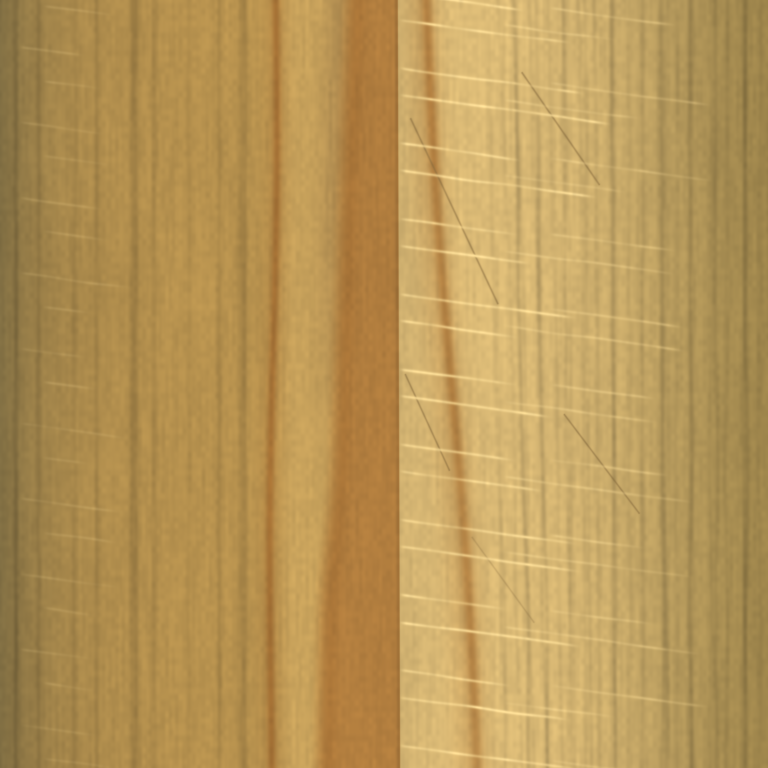
Reproduce this texture procedurally as a WebGL 1 fragment shader.

```glsl
precision highp float;
// Two planed pine boards meeting at a seam, with grain, knife scratches and soft edge shading.

uniform vec2 u_resolution;

const float SEAM_X = 0.518;
const float SCRATCH_PERIOD = 0.098;
const float SCRATCH_SLOPE = 0.135;
const float GRAIN_PERIOD_LEFT = 0.0375;
const float GRAIN_PERIOD_RIGHT = 0.034;
const vec3 SHADE_LEFT = vec3(0.50, 0.43, 0.26);
const vec3 WOOD_LEFT = vec3(0.73, 0.58, 0.31);
const vec3 WOOD_PALE = vec3(0.79, 0.64, 0.36);
const vec3 HEARTWOOD = vec3(0.70, 0.495, 0.245);
const vec3 WOOD_RIGHT = vec3(0.865, 0.735, 0.465);
const vec3 SHADE_RIGHT = vec3(0.63, 0.53, 0.30);
const vec3 STREAK = vec3(0.63, 0.42, 0.19);
const vec3 GLINT = vec3(1.0, 0.88, 0.60);

float hash(vec2 p) {
  p = fract(p * vec2(0.1031, 0.1137));
  p += dot(p, p.yx + 33.33);
  return fract((p.x + p.y) * p.x * 7.31 + p.y * 13.7);
}

float noise(vec2 p) {
  vec2 i = floor(p);
  vec2 f = fract(p);
  f = f * f * (3.0 - 2.0 * f);
  return mix(mix(hash(i), hash(i + vec2(1.0, 0.0)), f.x),
             mix(hash(i + vec2(0.0, 1.0)), hash(i + 1.0), f.x), f.y);
}

float band(float d, float width) {
  return exp(-d * d / (width * width));
}

// Soft dark line about every period, with uneven strength along it.
float grainLines(float x, float y, float period) {
  float cell = x / period;
  float id = floor(cell);
  float d = (fract(cell) - 0.5 - 0.3 * (hash(vec2(id, 7.0)) - 0.5)) * period;
  float strength = 0.35 + 0.65 * hash(vec2(id, 19.0));
  return band(d, 0.0038) * strength * (0.65 + 0.5 * noise(vec2(id * 5.0, y * 9.0)));
}

float segment(vec2 p, vec2 a, vec2 b, float width) {
  vec2 ab = b - a;
  float h = clamp(dot(p - a, ab) / dot(ab, ab), 0.0, 1.0);
  return band(length(p - a - ab * h), width);
}

// Repeated slanted scratch running from startX to a random end.
float scratches(vec2 p, float offset, float startX, float reach, float seed) {
  float row = (p.y - SCRATCH_SLOPE * (p.x - SEAM_X) - offset) / SCRATCH_PERIOD;
  float id = floor(row + 0.5);
  float wobble = 0.0016 * (noise(vec2(p.x * 18.0, id + seed)) - 0.5);
  float line = band((row - id) * SCRATCH_PERIOD + wobble, 0.0021);
  float endX = startX + reach * (0.65 + 0.6 * hash(vec2(id + 3.0, seed)));
  float extent = smoothstep(startX - 0.006, startX + 0.006, p.x)
               * (1.0 - smoothstep(endX - 0.03, endX, p.x));
  return line * extent * (0.3 + 0.8 * noise(vec2(p.x * 32.0, id * 7.0 + seed)));
}

vec3 leftBoard(vec2 p) {
  vec3 color = mix(SHADE_LEFT, WOOD_LEFT, 1.0 - exp(-max(p.x, 0.0) * 13.0));
  color = mix(color, WOOD_PALE, smoothstep(0.345, 0.385, p.x));
  float grain = grainLines(p.x + 0.001, p.y, GRAIN_PERIOD_LEFT);
  grain += 0.8 * band(p.x - 0.177, 0.004) + 0.6 * band(p.x - 0.314, 0.005);
  color *= 1.0 - 0.13 * grain * (1.0 - smoothstep(0.325, 0.345, p.x));
  float ringX = 0.359 - 0.007 * p.y + 0.003 * sin(p.y * 7.0);
  color = mix(color, STREAK, 0.65 * band(p.x - ringX, 0.0055) + 0.2 * band(p.x - ringX, 0.016));
  float edge = 0.456 - 0.036 * p.y + 0.010 * (noise(vec2(3.0, p.y * 5.0)) - 0.5);
  float smoky = band(p.x - edge + 0.012, 0.022) * (1.0 - smoothstep(0.2, 0.75, p.y));
  color = mix(color, vec3(0.64, 0.50, 0.29), 0.55 * smoky);
  color = mix(color, HEARTWOOD, smoothstep(edge - 0.018, edge + 0.012, p.x));
  color = mix(color, STREAK, 0.45 * band(p.x - edge - 0.007, 0.012));
  float faint = scratches(p, 0.03, 0.03, 0.12, 51.0) + scratches(p, 0.07, 0.06, 0.08, 67.0);
  return mix(color, GLINT, 0.16 * faint);
}

vec3 rightBoard(vec2 p) {
  vec3 color = mix(WOOD_RIGHT, SHADE_RIGHT, pow(smoothstep(0.64, 1.02, p.x), 1.35));
  color *= 1.0 - 0.05 * band(p.x - SEAM_X, 0.05);
  float lean = 0.035 * p.y * (1.0 - smoothstep(0.58, 0.86, p.x));
  float bend = 0.006 * (noise(vec2(p.x * 6.0, p.y * 5.0)) - 0.5);
  float grain = grainLines(p.x - lean + bend, p.y, GRAIN_PERIOD_RIGHT);
  grain += 0.6 * grainLines(p.x - lean - bend + 0.011, p.y + 4.0, 0.021);
  grain += 0.7 * band(p.x - 0.859 - 0.008 * p.y, 0.004);
  color *= 1.0 - 0.12 * grain * smoothstep(0.60, 0.66, p.x);
  float streakX = 0.555 + 0.066 * p.y + 0.004 * sin(p.y * 6.3 + 3.1);
  float strength = 0.55 + 0.3 * noise(vec2(1.0, p.y * 6.0));
  color = mix(color, STREAK, strength * band(p.x - streakX, 0.0075));
  color = mix(color, HEARTWOOD, 0.3 * band(p.x - streakX + 0.006, 0.022));
  float cuts = segment(p, vec2(0.535, 0.155), vec2(0.648, 0.395), 0.0015);
  cuts += segment(p, vec2(0.680, 0.095), vec2(0.780, 0.240), 0.0015);
  cuts += segment(p, vec2(0.528, 0.488), vec2(0.585, 0.612), 0.0014);
  cuts += segment(p, vec2(0.735, 0.540), vec2(0.832, 0.668), 0.0014);
  cuts += 0.5 * segment(p, vec2(0.615, 0.700), vec2(0.695, 0.810), 0.0014);
  color = mix(color, vec3(0.53, 0.42, 0.24), 0.48 * min(cuts, 1.0));
  float bright = scratches(p, 0.0885, SEAM_X + 0.006, 0.20, 11.0)
               + scratches(p, 0.1237, SEAM_X + 0.006, 0.23, 23.0);
  float fine = scratches(p, 0.082, 0.72, 0.17, 31.0) + scratches(p, 0.112, 0.66, 0.22, 43.0);
  return mix(color, GLINT, min(0.85 * bright + 0.38 * fine, 1.0));
}

void main() {
  vec2 p = gl_FragCoord.xy / u_resolution;
  p.y = 1.0 - p.y;
  float seam = SEAM_X + 0.003 * p.y;
  float soft = max(0.0012, 0.75 / u_resolution.x);
  vec3 color = mix(leftBoard(p), rightBoard(p), smoothstep(seam - soft, seam + soft, p.x));
  color *= 1.0 - 0.10 * band(p.x - seam + 0.002, 0.0025);
  float fiber = noise(p * vec2(230.0, 16.0)) - 0.5;
  float pores = noise(p * vec2(170.0, 130.0)) - 0.5;
  float clouds = noise(p * vec2(12.0, 5.0) + 9.0) - 0.5;
  color *= 1.0 + 0.055 * fiber + 0.06 * pores + 0.035 * clouds;
  gl_FragColor = vec4(color, 1.0);
}
```
